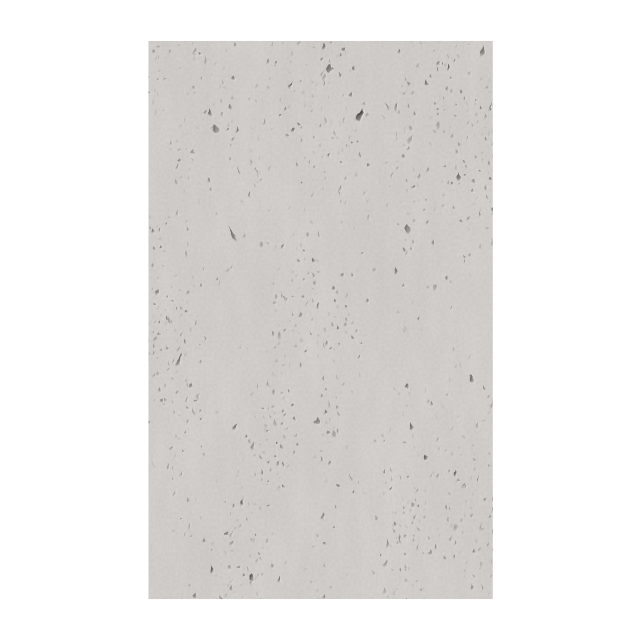
Reproduce this texture procedurally as a Shadertoy shader.

```glsl
// Upright slab of pale travertine on a white ground.
// Three wrapped grids scatter upright pits of growing size, gathered into
// vertical bands by periodic gradient noise; faint mottling tints the stone.

const vec3 WHITE = vec3(1.0);
const vec3 STONE = vec3(0.812, 0.796, 0.783);
const vec3 PIT_DARK = vec3(0.27, 0.255, 0.245);
const vec2 SLAB_MIN = vec2(0.232, 0.064);
const vec2 SLAB_MAX = vec2(0.770, 0.936);
const vec2 BAND_REPEATS = vec2(13.0, 3.0);
const vec2 CLUSTER_REPEATS = vec2(26.0, 15.0);
const float PIT_SOFTNESS = 0.0011;
const float PIT_TILT = 0.45;
const float RAGGEDNESS = 0.0028;
const float RIM_LIGHT = 0.09;
const float MOTTLE = 0.014;
const float GRAIN = 0.022;

// Integer hash: four random values in 0..1 for a cell and a seed
vec4 hash4(vec2 cell, float seed) {
    uvec4 v = uvec4(uvec2(ivec2(cell)), uint(seed), 7u);
    v = v * 1664525u + 1013904223u;
    for (int i = 0; i < 2; i++) {
        v.x += v.y * v.w;
        v.y += v.z * v.x;
        v.z += v.x * v.y;
        v.w += v.y * v.z;
        v ^= v >> 16u;
    }
    return vec4(v >> 8u) / 16777216.0;
}

float cornerSlope(vec2 cell, vec2 offset, vec2 repeats, float seed) {
    float angle = 6.28319 * hash4(mod(cell, repeats), seed).x;
    return dot(vec2(cos(angle), sin(angle)), offset);
}

// Gradient noise that wraps over the canvas
float noise(vec2 uv, vec2 repeats, float seed) {
    vec2 p = uv * repeats;
    vec2 i = floor(p), f = p - i;
    vec2 w = f * f * f * (f * (f * 6.0 - 15.0) + 10.0);
    vec2 e = vec2(1.0, 0.0);
    float low = mix(cornerSlope(i, f, repeats, seed),
                    cornerSlope(i + e, f - e, repeats, seed), w.x);
    float high = mix(cornerSlope(i + e.yx, f - e.yx, repeats, seed),
                     cornerSlope(i + 1.0, f - 1.0, repeats, seed), w.x);
    return mix(low, high, w.y);
}

// Share of cells that hold a pit, high inside the vertical bands
float pitDensity(vec2 uv) {
    float band = noise(uv, BAND_REPEATS, 11.0);
    float cluster = noise(uv, CLUSTER_REPEATS, 12.0);
    return smoothstep(-0.45, 0.5, band + 0.6 * cluster);
}

// One grid of tapered, tilted pits; returns their darkness
float pitLayer(vec2 uv, vec2 cells, vec2 radius, float amount, vec2 depthRange, float seed) {
    vec2 home = floor(uv * cells);
    float darkness = 0.0;
    for (int y = -1; y <= 1; y++)
    for (int x = -1; x <= 1; x++) {
        vec2 cell = home + vec2(x, y);
        vec2 wrapped = mod(cell, cells);
        vec4 place = hash4(wrapped, seed);
        if (place.z > amount * pitDensity((wrapped + 0.5) / cells)) continue;
        vec4 form = hash4(wrapped, seed + 1.0);
        vec2 size = radius * mix(vec2(0.6), vec2(1.4), form.xy);
        float tilt = PIT_TILT * (place.w * 2.0 - 1.0);
        vec2 d = uv - (cell + place.xy) / cells;
        d = mat2(cos(tilt), sin(tilt), -sin(tilt), cos(tilt)) * d;
        vec2 q = d / size;
        q.x /= 1.0 - 0.4 * clamp(q.y, -1.0, 1.0);
        float edge = (length(q) - 1.0) * size.x;
        float depth = mix(depthRange.x, depthRange.y, form.z * form.z);
        depth *= 0.8 + 0.2 * clamp(q.y - q.x, -1.0, 1.0);
        darkness = max(darkness, depth * smoothstep(PIT_SOFTNESS, -PIT_SOFTNESS, edge));
    }
    return darkness;
}

float pits(vec2 uv) {
    float fine = pitLayer(uv, vec2(94.0, 70.0), vec2(0.0014, 0.0024), 0.62, vec2(0.12, 0.60), 21.0);
    float medium = pitLayer(uv, vec2(44.0, 30.0), vec2(0.0019, 0.0042), 0.36, vec2(0.30, 0.85), 31.0);
    float large = pitLayer(uv, vec2(17.0, 12.0), vec2(0.0031, 0.0088), 0.32, vec2(0.55, 1.0), 41.0);
    return max(fine, max(medium, large));
}

vec3 stoneColour(vec2 uv) {
    // Ragged outlines and a pale rim on the lower right of each pit
    vec2 warp = vec2(noise(uv, vec2(150.0), 51.0), noise(uv, vec2(120.0), 52.0));
    vec2 p = uv + RAGGEDNESS * warp;
    float dark = pits(p);
    float rim = max(pits(p + vec2(-0.0018, 0.0018)) - dark, 0.0);

    // Broad upright mottling and fine grain
    float tone = MOTTLE * (noise(uv, vec2(9.0, 4.0), 61.0) + noise(uv, vec2(48.0, 12.0), 62.0));
    tone += GRAIN * noise(uv, vec2(230.0, 190.0), 63.0);
    return mix(STONE + tone, PIT_DARK, dark) + RIM_LIGHT * rim;
}

void mainImage(out vec4 fragColor, in vec2 fragCoord) {
    vec2 uv = fragCoord / iResolution.xy;

    // Slab outline, smoothed over one pixel
    vec2 pixel = 1.0 / iResolution.xy;
    vec2 inside = min(uv - SLAB_MIN, SLAB_MAX - uv) / pixel;
    vec2 cover = clamp(inside + 0.5, 0.0, 1.0);
    fragColor = vec4(mix(WHITE, stoneColour(uv), cover.x * cover.y), 1.0);
}
```
